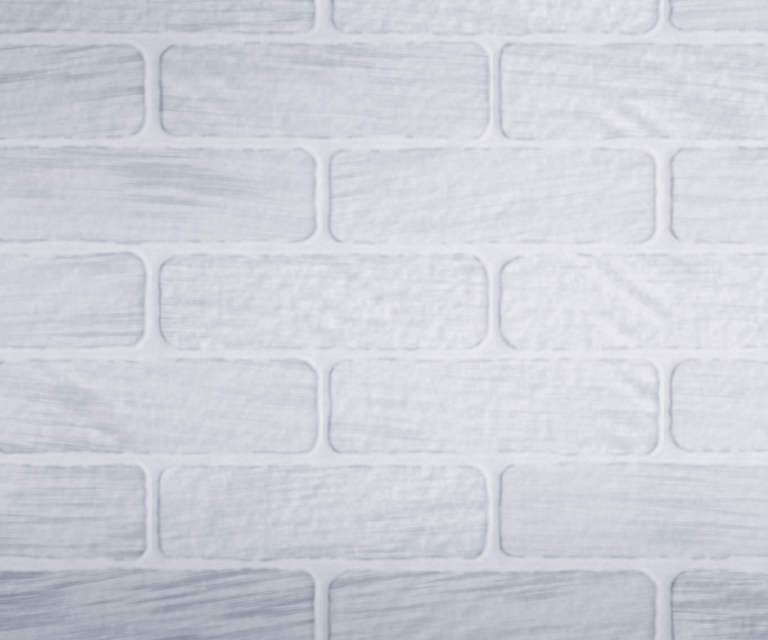
Give the GLSL for this texture, as a Shadertoy shader.

```glsl
// Whitewashed brick wall: rounded running-bond bricks under brushed paint, softly lit.

const vec3 SLATE = vec3(0.56, 0.59, 0.645);
const vec3 WHITE = vec3(0.89, 0.893, 0.912);
const vec2 PITCH = vec2(0.533, 0.1645);       // brick spacing in canvas heights
const vec2 HALF_BRICK = vec2(0.2560, 0.0728);
const vec2 FIRST_JOINT = vec2(0.2375, 0.0594); // from the top left

float hash(vec2 p) {
    vec3 q = fract(p.xyx * vec3(0.1031, 0.1030, 0.0973));
    q += dot(q, q.yzx + 33.33);
    return fract((q.x + q.y) * q.z);
}

float noise(vec2 p) {
    vec2 i = floor(p), f = fract(p);
    f = f * f * (3.0 - 2.0 * f);
    return mix(mix(hash(i), hash(i + vec2(1, 0)), f.x),
               mix(hash(i + vec2(0, 1)), hash(i + vec2(1, 1)), f.x), f.y);
}

float fbm(vec2 p) {
    float sum = 0.0, amp = 0.5;
    for (int i = 0; i < 4; i++) {
        sum += amp * noise(p);
        p = p * 2.03 + 17.1;
        amp *= 0.5;
    }
    return sum / 0.9375;
}

vec2 rotate(vec2 p, float angle) {
    float c = cos(angle), s = sin(angle);
    return vec2(c * p.x + s * p.y, c * p.y - s * p.x);
}

float roundedBox(vec2 p, vec2 halfSize, float radius) {
    vec2 w = abs(p) - halfSize + radius;
    return length(max(w, 0.0)) + min(max(w.x, w.y), 0.0) - radius;
}

// Outward direction of the nearest edge of a rounded box
vec2 edgeNormal(vec2 p, vec2 halfSize, float radius) {
    return sign(p) * normalize(max(abs(p) - halfSize + radius, 0.0001));
}

float softLine(float d, float width) {
    return exp(-d * d / (width * width));
}

// Slope of lumpy paint towards the light
float emboss(vec2 p, float scale) {
    return fbm(p * scale) - fbm(p * scale + vec2(0.45, -0.35));
}

// Fine bristle marks, with wide patches where they show through
float brushMarks(vec2 p, float tilt, float seed) {
    vec2 q = rotate(p, tilt) + seed * 7.0;
    q.y += 0.008 * noise(q * 5.0);
    float bristles = fbm(q * vec2(9.0, 140.0));
    float patches = smoothstep(0.25, 0.75, fbm(q * vec2(5.0, 14.0)));
    return smoothstep(0.3, 0.8, bristles) * (0.35 + 0.9 * patches);
}

// Thin raised strokes left by a slanting trowel
float scrapes(vec2 p, float angle, float seed) {
    vec2 q = rotate(p, angle) + seed * 11.0;
    q.y += 0.02 * noise(q * 6.0);
    vec2 grain = q * vec2(6.0, 52.0);
    float slope = noise(grain) - noise(grain + vec2(0.0, 0.4));
    return slope * smoothstep(0.4, 0.7, noise(q * 8.0 + 3.0));
}

// Loss of light towards the left, the bottom and the upper left
float dimming(vec2 uv) {
    float left = 1.0 - smoothstep(0.0, 0.75, uv.x);
    float low = 1.0 - smoothstep(0.0, 0.45, uv.y);
    float floorShade = 1.0 - smoothstep(0.0, 0.25, uv.y);
    float top = smoothstep(0.6, 1.0, uv.y);
    return 0.19 * left + 0.17 * low + 0.27 * floorShade + top * (0.09 + 0.17 * left);
}

void mainImage(out vec4 fragColor, in vec2 fragCoord) {
    vec2 uv = fragCoord / iResolution.xy;
    vec2 p = fragCoord / iResolution.y;
    float pixel = 1.0 / iResolution.y;

    // Running bond layout
    vec2 grid = (vec2(p.x, 1.0 - p.y) - FIRST_JOINT) / PITCH;
    float row = floor(grid.y);
    grid.x -= 0.5 * mod(row, 2.0);
    vec2 id = floor(grid);
    vec2 local = (fract(grid) - 0.5) * PITCH * vec2(1, -1);

    // Each brick has its own size, corners, brush tilt and finish
    float seed = hash(id + 23.0), finish = hash(id + 71.0);
    local += (vec2(seed, finish) - 0.5) * vec2(0.004, 0.003);
    float radius = mix(0.02, 0.036, hash(id + 5.0));
    float wobble = 0.006 * (noise(p * 10.0) - 0.5) + 0.003 * (noise(p * 70.0) - 0.5);
    float d = roundedBox(local, HALF_BRICK, radius) + wobble;
    vec2 n = edgeNormal(local, HALF_BRICK, radius);
    float brick = 1.0 - smoothstep(-0.002 - pixel, 0.002 + pixel, d);

    // Painted faces and smooth mortar
    float dim = dimming(uv);
    float marks = brushMarks(p, (seed - 0.4) * 0.26, seed);
    float face = 0.985 + 0.06 * (finish - 0.5) - marks * (0.1 + 0.5 * dim);
    face += emboss(p, 70.0) * mix(0.14, 0.32, finish * finish);
    face += scrapes(p, mix(-0.6, 0.75, step(0.4, seed)), seed) * 0.24 * smoothstep(0.15, 0.7, finish);
    float mortar = 1.0 + 0.1 * emboss(p, 30.0) + 0.2 * dim;
    float tone = mix(mortar, face, brick) - dim;

    // Broken shadow seams, deepest on left edges, and bright mortar ridges
    float broken = smoothstep(0.3, 0.7, noise(p * vec2(75.0, 60.0)));
    float leftEdge = max(-n.x, 0.0), rightEdge = max(n.x, 0.0);
    float seam = 0.4 * leftEdge + 0.18 * rightEdge + 0.17 * abs(n.y) * broken;
    tone -= seam * (0.6 + 0.4 * broken) * softLine(d + 0.001, 0.003);
    tone -= 0.13 * leftEdge * softLine(d - 0.003, 0.007);
    tone -= 0.09 * rightEdge * softLine(d + 0.004, 0.006);
    tone += (0.11 * rightEdge + 0.04 * abs(n.y)) * softLine(d - 0.006, 0.004);

    tone += 0.06 * (noise(p * 210.0) - 0.5);
    fragColor = vec4(mix(SLATE, WHITE, clamp(tone, -0.3, 1.06)), 1.0);
}
```
